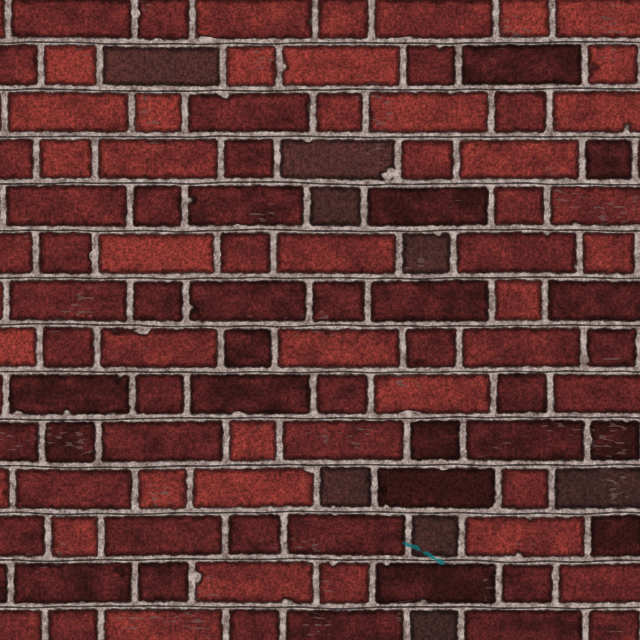
Write a Shadertoy shader that draws this texture.

```glsl
// A weathered red brick wall in Flemish bond: long stretchers alternate with short headers.
// Each course is split into jittered, rounded boxes; gradient noise roughens their edges,
// stains their faces and textures the pale grooved mortar between them.

const float COURSE = 0.0734;     // height of one course, joint included
const float PERIOD = 0.2822;     // one stretcher plus one header
const float STRETCHER = 0.194;   // stretcher width, joint included
const vec2 HALF_JOINT = vec2(0.0060, 0.0064);

const vec3 RED = vec3(0.54, 0.215, 0.19);
const vec3 MAROON = vec3(0.37, 0.15, 0.145);
const vec3 DARK = vec3(0.20, 0.09, 0.085);
const vec3 SOOT = vec3(0.25, 0.18, 0.17);
const vec3 MORTAR_SHADE = vec3(0.43, 0.35, 0.33);
const vec3 MORTAR_LIGHT = vec3(0.76, 0.70, 0.67);
const vec3 TEAL = vec3(0.08, 0.43, 0.45);

float hash(vec2 p) {
    vec3 q = fract(vec3(p.xyx) * 0.1031);
    q += dot(q, q.yzx + 33.33);
    return fract((q.x + q.y) * q.z);
}

vec2 gradient(vec2 cell) {
    float angle = 6.2832 * hash(cell);
    return vec2(cos(angle), sin(angle));
}

// Gradient noise, roughly -0.7 to 0.7
float noise(vec2 p) {
    vec2 i = floor(p), f = p - i;
    vec2 s = f * f * f * (f * (f * 6.0 - 15.0) + 10.0);
    vec2 e = vec2(1.0, 0.0);
    float low = mix(dot(gradient(i), f), dot(gradient(i + e), f - e), s.x);
    float high = mix(dot(gradient(i + e.yx), f - e.yx), dot(gradient(i + 1.0), f - 1.0), s.x);
    return mix(low, high, s.y);
}

float fbm(vec2 p) {
    float sum = 0.0, amplitude = 1.0;
    for (int i = 0; i < 4; i++) {
        sum += amplitude * noise(p);
        p = p * 2.03 + 17.3;
        amplitude *= 0.55;
    }
    return sum;
}

float roundedBox(vec2 p, vec2 halfSize, float radius) {
    vec2 q = abs(p) - halfSize + radius;
    return length(max(q, 0.0)) + min(max(q.x, q.y), 0.0) - radius;
}

float segment(vec2 p, vec2 a, vec2 b) {
    vec2 ab = b - a;
    return length(p - a - ab * clamp(dot(p - a, ab) / dot(ab, ab), 0.0, 1.0));
}

float jointShift(float joint, float row) {
    return 0.007 * (hash(vec2(joint + 40.0, row + 7.0)) - 0.5);
}

// Signed distance to the brick around p; also returns its id
float brickDistance(vec2 p, float row, out vec2 id) {
    float drift = -0.003 - 0.007 * cos((row - 4.5) * 0.45);
    float x = p.x - 0.0156 - drift - 0.5 * PERIOD * mod(row, 2.0);
    float k = floor(x / PERIOD);
    x -= k * PERIOD;
    float header = step(STRETCHER, x);
    float joint = 2.0 * k + header;
    float left = header * STRETCHER + jointShift(joint, row);
    float right = mix(STRETCHER, PERIOD, header) + jointShift(joint + 1.0, row);
    id = vec2(joint + 50.0, row + 3.0);
    vec2 center = vec2(0.5 * (left + right), (row + 0.5) * COURSE);
    vec2 halfSize = vec2(0.5 * (right - left), 0.5 * COURSE) - HALF_JOINT;
    halfSize.y -= 0.0016 * (hash(id + 5.0) - 0.4);
    return roundedBox(vec2(x, p.y) - center, halfSize, 0.004);
}

vec3 brickColor(vec2 p, vec2 id, float d) {
    float tone = 0.50 + 0.75 * (hash(id) - 0.5);
    tone += 0.25 * (0.5 - p.x) + 0.30 * (0.5 - p.y);
    tone += 0.32 * fbm(p * vec2(20.0, 26.0) + id * 3.7);
    tone = clamp(tone, 0.0, 1.0);
    vec3 color = mix(DARK, MAROON, smoothstep(0.0, 0.5, tone));
    color = mix(color, RED, smoothstep(0.4, 0.95, tone));
    color = mix(color, SOOT, 0.7 * step(0.91, hash(id + 21.0)));
    // Sandy grain, pits and pale scuffs
    float grain = noise(p * 250.0) + 0.7 * noise(p * 130.0 + 9.0);
    color *= 1.0 + 0.38 * grain;
    float scuff = noise(p * vec2(60.0, 190.0)) * smoothstep(0.1, 0.5, noise(p * 11.0 + 4.0));
    color = mix(color, MORTAR_SHADE, 0.6 * smoothstep(0.12, 0.3, scuff));
    // Grimy rim
    float rim = smoothstep(-0.009, 0.0, d + 0.004 * noise(p * 70.0));
    return color * (1.0 - 0.50 * rim);
}

vec3 mortarColor(vec2 p, float bedOffset, float d) {
    float grit = fbm(p * 75.0) + 0.6 * noise(p * 260.0);
    vec3 color = mix(MORTAR_SHADE, MORTAR_LIGHT, clamp(0.60 + 0.75 * grit, 0.0, 1.0));
    // Tooled groove along the bed joints
    float groove = abs(bedOffset - 0.0015 - 0.003 * noise(p * vec2(16.0, 5.0)));
    color *= 1.0 - 0.55 * (1.0 - smoothstep(0.0005, 0.0021, groove));
    // Contact shadow beside the bricks
    return color * mix(0.42, 1.0, smoothstep(0.0, 0.0032, d));
}

void mainImage(out vec4 fragColor, in vec2 fragCoord) {
    vec2 p = fragCoord / iResolution.y;
    p.y = 1.0 - p.y;                       // courses are counted from the top
    vec2 wall = p + vec2(0.0, 0.0077 + 0.005 * noise(p * vec2(3.0, 5.0)));
    float row = floor(wall.y / COURSE);
    float bedOffset = wall.y - COURSE * round(wall.y / COURSE);

    vec2 id;
    float d = brickDistance(wall, row, id);
    d += 0.0022 * noise(p * 65.0) + 0.0016 * noise(p * 150.0);
    d += 0.012 * smoothstep(0.38, 0.65, noise(p * 24.0 + 2.0));   // chipped edges

    float pixel = 1.0 / iResolution.y;
    float mortar = smoothstep(-pixel, pixel, d);
    vec3 color = mix(brickColor(p, id, d), mortarColor(p, bedOffset, d), mortar);

    // Small smear of old paint
    float smear = segment(p, vec2(0.632, 0.847), vec2(0.695, 0.881)) + 0.009 * noise(p * 70.0);
    color = mix(color, TEAL, 0.8 * (1.0 - smoothstep(0.0005, 0.0035, smear)));
    fragColor = vec4(clamp(color, 0.0, 1.0), 1.0);
}
```
